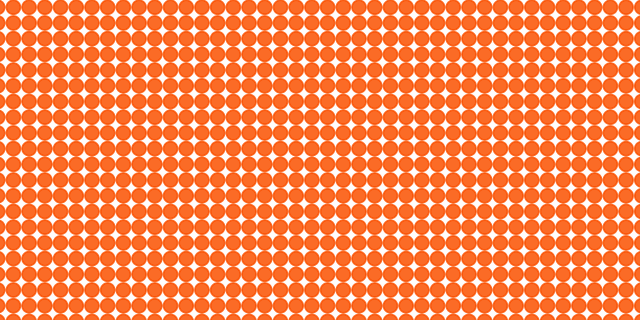
Write a Shadertoy shader that draws this pattern.

```glsl
// Square grid of nearly touching orange dots on white.
#define ROWS 20.37                    // dot spacings per canvas height
#define FIRST_DOT vec2(0.0419, 0.9773) // centre of the top left whole dot, in heights
#define RADIUS 0.496                  // in dot spacings
#define RIM_INSET 0.085               // depth of the darker rim inside the edge
#define RIM_WIDTH 0.030
#define PAPER vec3(1.00, 0.992, 0.99)
#define ORANGE vec3(0.985, 0.42, 0.15)
#define RIM_ORANGE vec3(0.98, 0.33, 0.03)

// Antialiased coverage of a dot centred on the origin.
float dotCoverage(vec2 p, float pixel) {
    return clamp(0.5 - (length(p) - RADIUS) / pixel, 0.0, 1.0);
}

void mainImage(out vec4 fragColor, in vec2 fragCoord) {
    // Fold the canvas into one quarter cell around the nearest dot.
    vec2 grid = (fragCoord / iResolution.y - FIRST_DOT) * ROWS;
    vec2 cell = abs(fract(grid + 0.5) - 0.5);
    float pixel = ROWS / iResolution.y;

    // Neighbours share the pixels where dots nearly touch.
    float coverage = dotCoverage(cell, pixel)
                   + dotCoverage(cell - vec2(1.0, 0.0), pixel)
                   + dotCoverage(cell - vec2(0.0, 1.0), pixel);

    // Slightly deeper orange just inside the edge.
    float rimOffset = (length(cell) - RADIUS + RIM_INSET) / RIM_WIDTH;
    vec3 ink = mix(ORANGE, RIM_ORANGE, exp(-rimOffset * rimOffset));

    fragColor = vec4(mix(PAPER, ink, min(coverage, 1.0)), 1.0);
}
```
